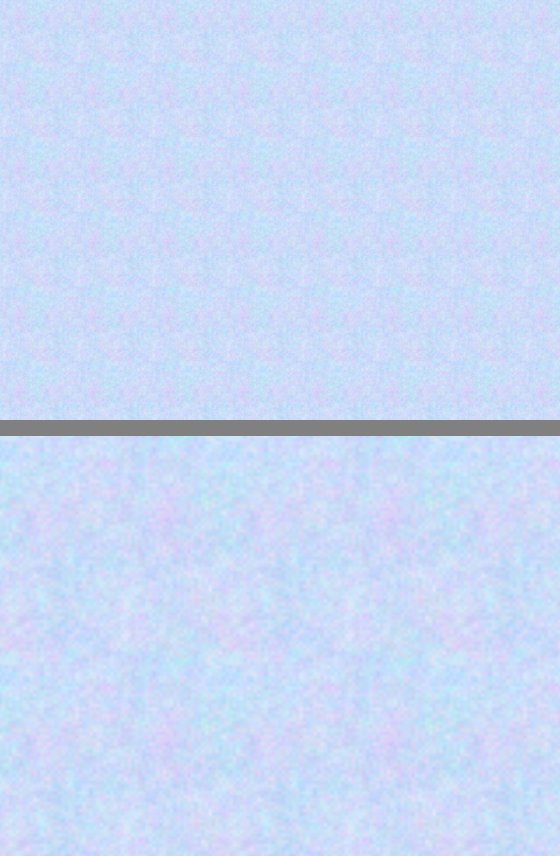
Top, the full canvas; bottom, a detail of the centre.
Reproduce this texture procedurally as a Shadertoy shader.

```glsl
// Pastel speckled paper: a square tile of fine blue, cyan and pink mottling.
// Each colour channel gets its own wrapped fractal noise, so tiles join without
// seams; soft tinted patches make the repeat faintly visible.

#define REPEATS 7.5                      // tiles across the canvas width
#define COARSE_CELLS 4.0                 // noise cells per tile, first octave
#define OCTAVES 5
#define GAIN 1.25                        // growth of strength towards fine grain
#define BASE_COLOR vec3(0.798, 0.860, 0.972)
#define GRAIN vec3(0.037, 0.025, 0.013)  // contrast of each channel
#define PINK_TINT vec3(0.025, -0.015, -0.001)
#define CYAN_TINT vec3(-0.016, 0.010, 0.002)

vec3 hash3(vec2 p) {
    vec3 q = vec3(dot(p, vec2(127.1, 311.7)),
                  dot(p, vec2(269.5, 183.3)),
                  dot(p, vec2(419.2, 371.9)));
    return fract(sin(q) * 43758.5453);
}

// Three independent value noises, wrapped after the given number of cells
vec3 tileNoise(vec2 p, float cells) {
    vec2 cell = floor(p);
    vec2 f = p - cell;
    f = f * f * (3.0 - 2.0 * f);
    vec2 a = mod(cell, cells);
    vec2 b = mod(cell + 1.0, cells);
    vec2 seed = vec2(cells * 1.7, cells * 0.9);
    vec3 low = mix(hash3(a + seed), hash3(vec2(b.x, a.y) + seed), f.x);
    vec3 high = mix(hash3(vec2(a.x, b.y) + seed), hash3(b + seed), f.x);
    return mix(low, high, f.y) - 0.5;
}

// Octaves grow stronger as they get finer; unresolved grain fades out
vec3 mottling(vec2 tileUv) {
    vec3 sum = vec3(0.0);
    float cells = COARSE_CELLS;
    float strength = 1.0;
    for (int i = 0; i < OCTAVES; i++) {
        float pixelsPerCell = iResolution.x / (REPEATS * cells);
        float visible = clamp(pixelsPerCell, 0.0, 1.0);
        sum += strength * visible * tileNoise(tileUv * cells, cells);
        cells *= 2.0;
        strength *= GAIN;
    }
    return sum;
}

// Soft elliptical spot that wraps around the tile edges
float patchMask(vec2 tileUv, vec2 center, vec2 radius) {
    vec2 d = (fract(tileUv - center + 0.5) - 0.5) / radius;
    return exp(-dot(d, d));
}

void mainImage(out vec4 fragColor, in vec2 fragCoord) {
    // Tiles are square and start at the upper left corner
    vec2 fromTopLeft = fragCoord - vec2(0.0, iResolution.y);
    vec2 tileUv = fract(fromTopLeft * REPEATS / iResolution.x);

    vec3 color = BASE_COLOR + GRAIN * mottling(tileUv);

    // Broad tints
    float pink = patchMask(tileUv, vec2(0.26, 0.82), vec2(0.09, 0.17))
               + 0.6 * patchMask(tileUv, vec2(0.22, 0.30), vec2(0.12, 0.08));
    float cyan = patchMask(tileUv, vec2(0.42, 0.06), vec2(0.24, 0.12));
    color += PINK_TINT * pink + CYAN_TINT * cyan;

    fragColor = vec4(clamp(color, 0.0, 1.0), 1.0);
}
```
